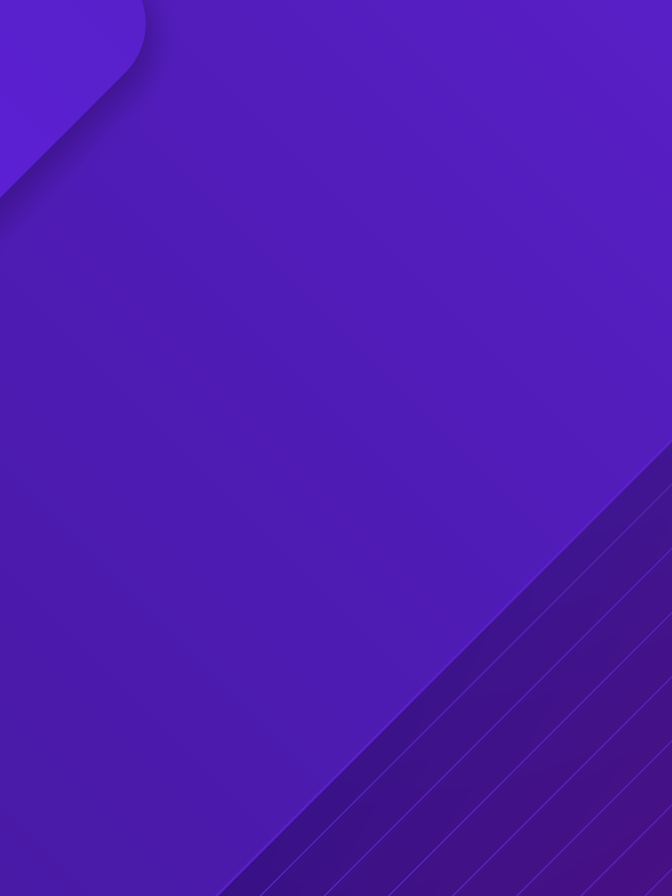
A Shadertoy shader for this background:

```glsl
// Violet diagonal gradient with a rounded card at top left and a striped dark panel at lower right.

const float DIAG = 0.70710678;

// Coverage of a shape whose signed distance is d.
float fill(float d, float px) {
    return 1.0 - smoothstep(-0.5 * px, 0.5 * px, d);
}

// Coverage of a thin stroke around d = 0.
float stroke(float d, float halfWidth, float px) {
    return 1.0 - smoothstep(halfWidth, halfWidth + px, abs(d));
}

// Signed distance to a right-angled rounded corner that points to the right.
float roundedCorner(vec2 p, vec2 centre, float radius) {
    vec2 r = p - centre;
    vec2 q = vec2(r.x + r.y, r.x - r.y) * DIAG;
    return length(max(q, 0.0)) + min(max(q.x, q.y), 0.0) - radius;
}

// Backdrop: darker at lower left, lighter at upper right.
vec3 backdrop(vec2 p) {
    const vec3 low = vec3(0.286, 0.101, 0.650);
    const vec3 mid = vec3(0.310, 0.107, 0.712);
    const vec3 high = vec3(0.345, 0.122, 0.775);
    float t = (p.x + p.y) / 1.75;
    return t < 0.5 ? mix(low, mid, t * 2.0) : mix(mid, high, t * 2.0 - 1.0);
}

// Card with a soft shadow falling below it.
vec3 addCard(vec3 col, vec2 p, float px) {
    const vec2 centre = vec2(0.0846, 0.974);
    const float radius = 0.078;
    const vec2 shadowOffset = vec2(0.0, 0.016);
    const vec3 shadowColor = vec3(0.225, 0.070, 0.520);
    float shadowDist = roundedCorner(p + shadowOffset, centre, radius);
    float shadow = 1.0 - smoothstep(-0.022, 0.038, shadowDist);
    col = mix(col, shadowColor, 0.75 * shadow);

    float shade = clamp((p.x + p.y - 0.78) / 0.35, 0.0, 1.0);
    vec3 card = mix(vec3(0.357, 0.125, 0.830), vec3(0.345, 0.126, 0.795), shade);
    return mix(col, card, fill(roundedCorner(p, centre, radius), px));
}

// Dark panel below a bright diagonal edge, with evenly spaced thin lines.
vec3 addPanel(vec3 col, vec2 p, float px) {
    const float edgeStart = 0.2428;
    const float firstLine = 0.2904;
    const float spacing = 0.0716;
    const vec3 rimColor = vec3(0.365, 0.130, 0.800);
    const vec3 lineColor = vec3(0.420, 0.180, 0.840);
    float across = p.x - p.y;
    float edgeDist = (edgeStart - across) * DIAG;

    // Panel colour shifts to magenta away from the edge.
    float depth = clamp((across - edgeStart) / 0.5, 0.0, 1.0);
    float rise = clamp((p.x + p.y - 0.25) / 1.0, 0.0, 1.0);
    vec3 nearEdge = mix(vec3(0.220, 0.063, 0.525), vec3(0.255, 0.085, 0.575), rise);
    vec3 panel = mix(nearEdge, vec3(0.280, 0.062, 0.515), depth);

    // Lines repeat from the first one onward.
    float s = (across - firstLine) / spacing;
    float lineDist = (fract(s + 0.5) - 0.5) * spacing * DIAG;
    float line = stroke(lineDist, 0.0002, px) * step(-0.5, s);
    panel = mix(panel, lineColor, line * mix(0.68, 0.5, rise));

    col = mix(col, panel, fill(edgeDist, px));
    return mix(col, rimColor, 0.85 * stroke(edgeDist - 0.001, 0.0008, px));
}

void mainImage(out vec4 fragColor, in vec2 fragCoord) {
    float px = 1.0 / iResolution.y;
    vec2 p = fragCoord * px;
    vec3 col = backdrop(p);
    col = addCard(col, p, px);
    col = addPanel(col, p, px);
    fragColor = vec4(col, 1.0);
}
```
